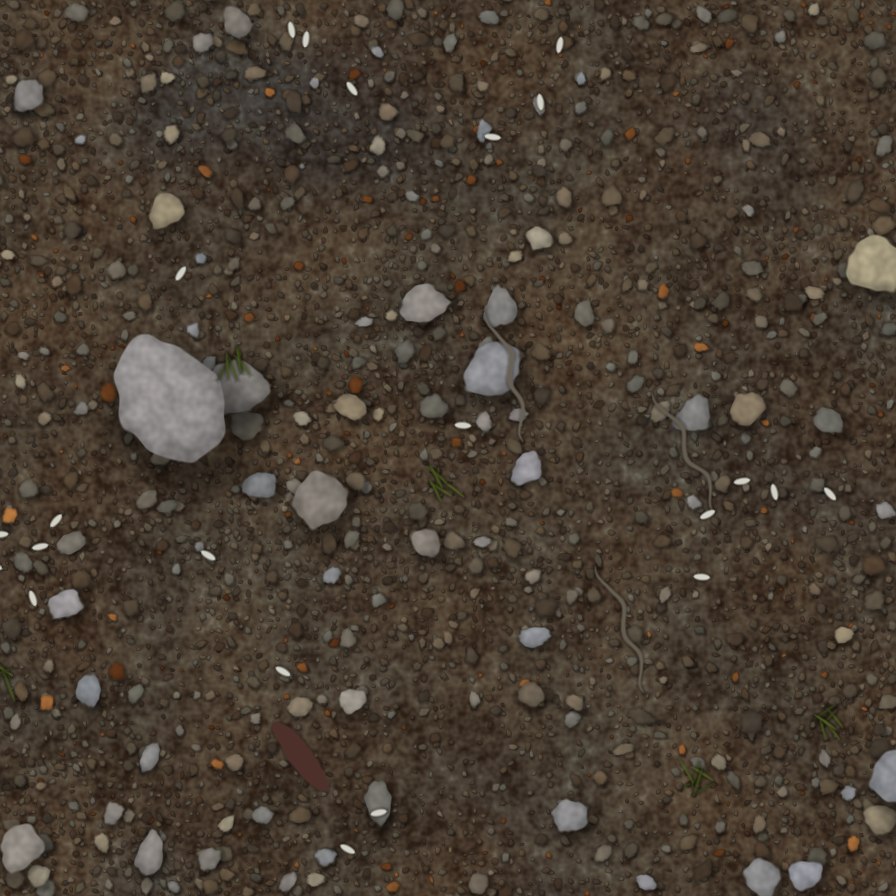
Reproduce this texture procedurally as a WebGL 2 fragment shader.

```glsl
#version 300 es
precision highp float;
// Damp brown soil strewn with grit, pebbles, pale stones, petals, twigs and grass.

#define SOFT 0.0018          // half width of a smoothed edge
#define SOIL_CONTRAST 1.25   // strength of the soil mottling
#define SHADOW 0.36          // darkness of the contact shadows
#define GRIT_DENSITY 0.55
#define PEBBLE_DENSITY 0.36
#define STONE_DENSITY 0.16
#define PETAL_DENSITY 0.13
#define TUFTS 5
#define TWIGS 3
#define LIGHT vec2(-0.5, 0.8)
#define TAU 6.2831853

uniform vec2 u_resolution;
out vec4 fragColor;

const vec3 DARK  = vec3(0.21, 0.16, 0.12);
const vec3 EARTH = vec3(0.29, 0.24, 0.19);
const vec3 SAND  = vec3(0.35, 0.31, 0.25);
const vec3 TAN   = vec3(0.45, 0.42, 0.37);
const vec3 COOL  = vec3(0.59, 0.57, 0.57);
const vec3 WARM  = vec3(0.60, 0.59, 0.51);

vec3 hash3(vec2 p) {
  vec3 q = fract(p.xyx * vec3(0.1031, 0.1030, 0.0973));
  q += dot(q, q.yxz + 33.33);
  return fract((q.xxy + q.yzz) * q.zyx);
}

mat2 rotation(float a) {
  return mat2(cos(a), -sin(a), sin(a), cos(a));
}

float corner(vec2 cell, vec2 offset) {
  float a = TAU * hash3(cell + 57.0).x;
  return dot(vec2(cos(a), sin(a)), offset);
}

// Gradient noise, about -0.7 to 0.7
float noise(vec2 p) {
  vec2 i = floor(p), f = p - i, e = vec2(1, 0);
  vec2 u = f * f * f * (f * (f * 6.0 - 15.0) + 10.0);
  return mix(mix(corner(i, f), corner(i + e, f - e), u.x),
             mix(corner(i + e.yx, f - e.yx), corner(i + 1.0, f - 1.0), u.x), u.y);
}

// Tone ramp: -1 dark soil, 0 earth, 1 sand, 2 tan, 3 pale stone
vec3 ramp(float t, vec3 pale) {
  vec3 c = mix(DARK, EARTH, clamp(t + 1.0, -0.5, 1.0));
  c = mix(c, SAND, clamp(t, 0.0, 1.0));
  c = mix(c, TAN, clamp(t - 1.0, 0.0, 1.0));
  return mix(c, pale, clamp(t - 2.0, 0.0, 1.2));
}

// Rounded irregular polygon of about unit radius
float stoneDistance(vec2 q, vec2 id) {
  vec3 h = hash3(id + 71.0);
  q = rotation(TAU * h.x) * q;
  q.y *= 1.0 + 0.6 * h.y;
  q += 0.13 * vec2(noise(q * 2.3 + id), noise(q * 2.3 - id));
  float sum = 0.0;
  for (int i = 0; i < 7; i++) {
    vec3 r = hash3(id + float(i) * 13.7);
    float a = TAU * (float(i) + 0.7 * r.x) / 7.0;
    sum += exp(9.0 * (dot(q, vec2(cos(a), sin(a))) - mix(0.7, 1.08, r.y)));
  }
  return log(sum) / 9.0;
}

void addStone(inout vec3 col, vec2 p, vec2 centre, float radius, vec3 tint, vec2 id) {
  vec2 q = (p - centre) / radius;
  if (dot(q, q) > 5.0) return;
  float d = stoneDistance(q, id), lit = dot(q, LIGHT), w = SOFT / radius;
  col *= 1.0 - SHADOW * smoothstep(0.45, -0.1, d + 0.25 * lit);
  float grain = noise(p * 55.0 + id) + 0.7 * noise(p * 130.0);
  tint *= 1.0 + 0.09 * lit + 0.16 * grain - 0.16 * smoothstep(-0.4, 0.05, d);
  col = mix(col, tint, smoothstep(w, -w, d));
}

// One jittered grid of stones with tones between lo and hi
void scatter(inout vec3 col, vec2 p, float freq, float density, float lo, float hi) {
  vec2 base = floor(p * freq);
  for (int n = 0; n < 9; n++) {
    vec2 cell = base + vec2(n % 3 - 1, n / 3 - 1);
    vec2 id = cell + freq * 7.0;
    vec3 h = hash3(id), k = hash3(id + 191.0);
    float crowd = 1.0 + 0.9 * noise(cell / freq * 3.5) + 0.3 * (0.5 - cell.x / freq);
    if (h.z > density * crowd) continue;
    vec3 tint = ramp(mix(lo, hi, k.y), mix(COOL, WARM, smoothstep(0.5, 0.75, k.z)));
    tint *= 1.0 + 0.14 * (k.z - 0.5) * vec3(1, 0, -1);
    if (k.z > 0.97) tint *= vec3(1.25, 0.92, 0.6);
    addStone(col, p, (cell + 0.2 + 0.6 * h.xy) / freq, mix(0.2, 0.4, k.x) / freq, tint, id);
  }
}

// Tapered strip used for petals, twigs, leaf and grass
void addStrip(inout vec3 col, vec2 p, vec2 centre, float angle, vec2 size, vec3 tint, float bend) {
  vec2 q = rotation(angle) * (p - centre);
  q.y += bend * noise(vec2(q.x * 22.0, angle));
  float taper = sqrt(max(1.0 - q.x * q.x / (size.x * size.x), 0.0));
  float d = max(abs(q.y) - size.y * taper, abs(q.x) - size.x);
  col *= 1.0 - 0.25 * smoothstep(0.005, 0.0, d);
  col = mix(col, tint, smoothstep(SOFT, -SOFT, d));
}

void main() {
  vec2 p = gl_FragCoord.xy / min(u_resolution.x, u_resolution.y);

  // Soil mottling and damp patches
  float mottle = 0.7 * noise(p * 5.0) + 0.8 * noise(p * 19.0 + 3.0) + noise(p * 48.0)
               + 1.1 * noise(p * 95.0) + 0.8 * noise(p * 180.0);
  vec3 col = ramp(SOIL_CONTRAST * mottle - 0.05, COOL);
  float damp = smoothstep(0.1, 0.5, noise(p * 4.0 + 8.0));
  col = mix(col, col * vec3(0.84, 0.9, 1.02), damp);
  col *= 1.0 + 0.12 * noise(p * 7.0 + 20.0) * vec3(1, 0, -1);

  // Grit to stones, fine to coarse
  scatter(col, p, 92.0, GRIT_DENSITY, -0.9, 1.5);
  scatter(col, p, 52.0, GRIT_DENSITY * 0.7, -0.7, 1.9);
  scatter(col, p, 29.0, PEBBLE_DENSITY, -0.3, 2.7);
  scatter(col, p, 16.0, STONE_DENSITY, 1.5, 3.2);
  scatter(col, p, 9.5, STONE_DENSITY * 0.8, 2.3, 3.2);
  addStone(col, p, vec2(0.19, 0.56), 0.075, COOL, vec2(5, 9));

  // Grass tufts
  for (int i = 0; i < TUFTS; i++) {
    vec2 root = hash3(vec2(i, 31)).xy;
    for (int j = 0; j < 6; j++) {
      vec3 h = hash3(vec2(i * 6 + j, 83));
      vec3 green = mix(vec3(0.2, 0.23, 0.09), vec3(0.32, 0.38, 0.13), h.z);
      addStrip(col, p, root + 0.024 * (h.xy - 0.5), 0.4 + 2.2 * h.z, vec2(0.014, 0.0013), green, 0.006);
    }
  }

  // Twigs and a fallen leaf
  for (int i = 0; i < TWIGS; i++) {
    vec3 h = hash3(vec2(i, 147));
    addStrip(col, p, 0.1 + 0.8 * h.xy, TAU * h.z, vec2(0.075, 0.0026), mix(TAN, DARK, 0.3 * h.x), 0.022);
  }
  addStrip(col, p, vec2(0.335, 0.155), -0.9, vec2(0.048, 0.013), vec3(0.30, 0.19, 0.16), 0.008);

  // Clustered white petals
  vec2 base = floor(p * 30.0);
  for (int n = 0; n < 9; n++) {
    vec2 cell = base + vec2(n % 3 - 1, n / 3 - 1);
    vec3 h = hash3(cell + 411.0);
    float cluster = smoothstep(0.05, 0.3, noise(cell / 7.0 + 2.0));
    if (h.z > PETAL_DENSITY * cluster) continue;
    addStrip(col, p, (cell + h.xy) / 30.0, TAU * h.x * 3.0, vec2(0.009, 0.0035), vec3(0.82, 0.82, 0.78), 0.0);
  }

  fragColor = vec4(col, 1.0);
}
```
